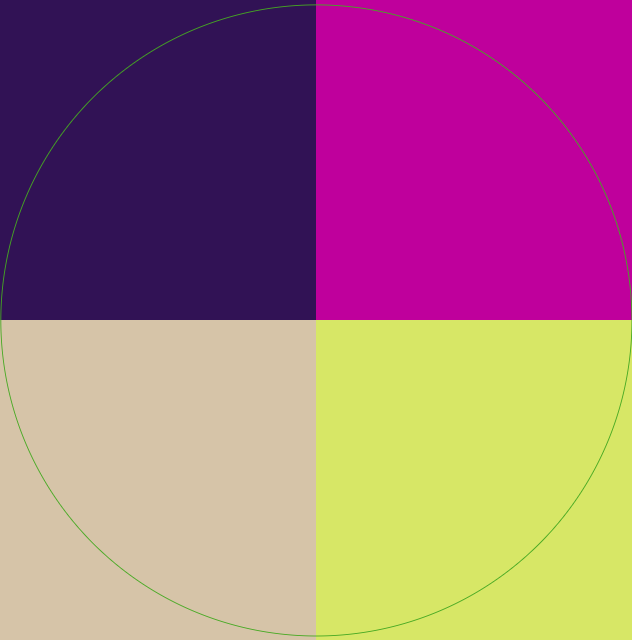
This background is drawn by a Shadertoy shader. Its source:

```glsl
// Four flat colour quadrants crossed by a thin green circle that spans the canvas width.

#define PLUM   vec3(0.192, 0.070, 0.335)
#define MAGENTA vec3(0.750, 0.000, 0.610)
#define SAND   vec3(0.840, 0.770, 0.660)
#define LIME   vec3(0.843, 0.905, 0.400)
#define GREEN  vec3(0.270, 0.660, 0.130)
#define RING_CENTER vec2(0.0006, -0.0007)
#define RING_RADIUS 0.4993
#define RING_WIDTH  0.0014

// Soft step across one pixel, centred on zero
float edge(float signedDistance, float pixel) {
    return clamp(signedDistance / pixel + 0.5, 0.0, 1.0);
}

// Share of a pixel covered by a band, also when the band is thinner than a pixel
float band(float signedDistance, float width, float pixel) {
    return edge(signedDistance + 0.5 * width, pixel)
         - edge(signedDistance - 0.5 * width, pixel);
}

void mainImage(out vec4 fragColor, in vec2 fragCoord) {
    // Centred coordinates, one unit per canvas width
    float pixel = 1.0 / iResolution.x;
    vec2 p = (fragCoord - 0.5 * iResolution.xy) * pixel;

    // Quadrants
    float right = edge(p.x, pixel);
    float upper = edge(p.y, pixel);
    vec3 color = mix(mix(SAND, LIME, right), mix(PLUM, MAGENTA, right), upper);

    // Circle outline
    float ringDistance = length(p - RING_CENTER) - RING_RADIUS;
    color = mix(color, GREEN, band(ringDistance, RING_WIDTH, pixel));

    fragColor = vec4(color, 1.0);
}
```
